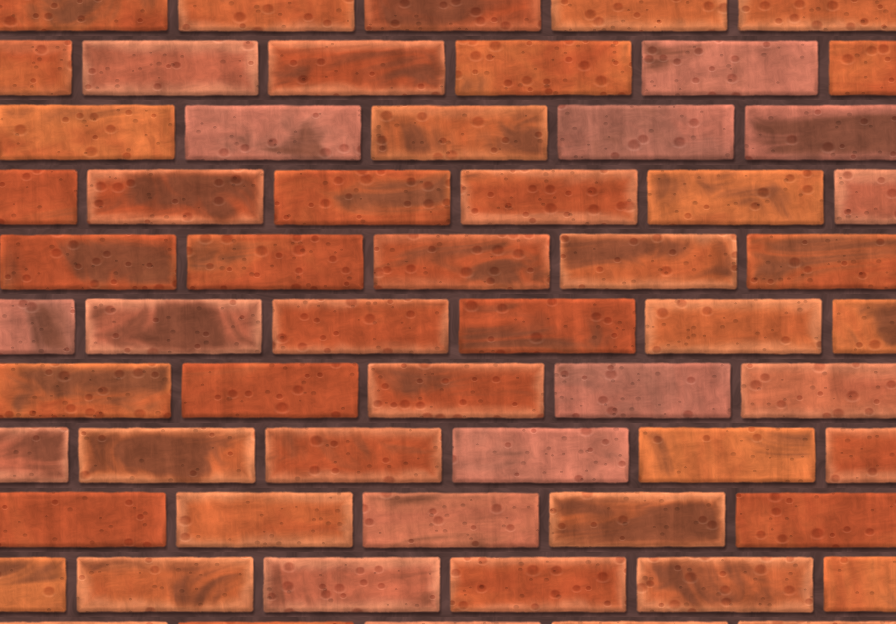
This texture is drawn by a Shadertoy shader. Its source:

```glsl
// Running-bond wall of fired clay bricks with dark recessed mortar.
// Each brick is a rounded box coloured from its own hash; layered sines give
// the kiln clouds and streaks, and cellular noise gives the dents and specks.

const vec2 REPEATS = vec2(4.8, 9.667);      // bricks across, rows down
const float TOP_CROP = 0.446;               // part of the top row cut away
const vec2 ROW_START = vec2(0.944, 0.412);  // first joint in even, odd rows
const float ROW_DRIFT = 0.03;               // slow sideways wander of the rows
const vec2 PITCH = vec2(2.885, 1.0);        // brick plus joint, in row heights
const vec2 HALF_BRICK = vec2(1.362, 0.424);
const float CORNER = 0.045;
const float EDGE_SOFTNESS = 0.022;
const float DENT_CELL = 0.27;
const float SPECK_CELL = 0.13;

const vec3 DEEP_RED = vec3(0.70, 0.31, 0.18);
const vec3 ORANGE = vec3(0.84, 0.45, 0.25);
const vec3 PALE = vec3(0.87, 0.54, 0.38);
const vec3 PINK = vec3(0.78, 0.46, 0.38);
const vec3 DUSTY = vec3(0.64, 0.40, 0.34);
const vec3 BURNT = vec3(0.44, 0.25, 0.18);
const vec3 MORTAR = vec3(0.34, 0.235, 0.215);
const vec3 MORTAR_SHADE = vec3(0.20, 0.125, 0.115);

vec4 hash4(vec2 p) {
    vec4 h = fract(p.xyxy * vec4(0.1031, 0.1030, 0.0973, 0.1099));
    h += dot(h, h.wzxy + 33.33);
    return fract((h.xxyz + h.yzzw) * h.zywx);
}

// Layered, bent sines; mostly within -0.6 .. 0.6
float waves(vec2 p) {
    float sum = 0.0, gain = 0.5;
    for (int i = 0; i < 4; i++) {
        p = mat2(0.8, 0.6, -0.6, 0.8) * p + 1.7;
        p += 0.7 * sin(p.yx * 1.3);
        sum += gain * sin(p.x) * cos(p.y);
        p *= 1.9;
        gain *= 0.6;
    }
    return sum;
}

float roundedBox(vec2 p, vec2 halfSize) {
    vec2 d = abs(p) - halfSize + CORNER;
    return length(max(d, 0.0)) + min(max(d.x, d.y), 0.0) - CORNER;
}

// Scattered hollows: x = depth, y = lit lower lip
vec2 hollows(vec2 p, float cellSize, float density) {
    p /= cellSize;
    vec2 base = floor(p), result = vec2(0.0);
    for (int y = -1; y <= 1; y++)
    for (int x = -1; x <= 1; x++) {
        vec2 cell = base + vec2(x, y);
        vec4 h = hash4(cell + 71.0);
        vec2 d = p - cell - 0.15 - 0.7 * h.xy;
        float radius = mix(0.16, 0.40, h.z);
        float r = length(d * vec2(0.9, 1.15)) / radius;
        float present = step(h.w, density);
        float depth = smoothstep(1.0, 0.5, r) * (0.6 + 0.4 * d.y / radius);
        float lip = smoothstep(0.35, 0.0, abs(r - 1.0)) * smoothstep(0.0, 1.0, -d.y / radius);
        result = max(result, present * vec2(depth, lip));
    }
    return result;
}

vec3 brickColor(vec2 q, vec2 id, float inset) {
    vec4 tone = hash4(id + 17.0), wear = hash4(id + 143.0);
    vec2 seed = 40.0 * wear.xy;
    float cloud = waves(q * vec2(1.3, 2.2) + seed);
    float mottle = waves(q * vec2(4.0, 5.5) + seed.yx);

    // Body colour: red to orange, with some pink and dusty bricks
    vec3 color = mix(DEEP_RED, ORANGE, smoothstep(0.1, 0.9, tone.x + 0.5 * cloud));
    vec3 rosy = mix(PINK, DUSTY, smoothstep(-0.2, 0.6, cloud + tone.z - 0.5));
    color = mix(color, rosy, 0.85 * smoothstep(0.72, 0.80, tone.y));

    // Pale rim around a darker, smoked heart
    float heart = smoothstep(0.03, 0.24, inset + 0.13 * cloud);
    float framed = smoothstep(0.40, 0.60, wear.z);
    color = mix(color, PALE, framed * (1.0 - heart) * 0.65);
    color = mix(color, DEEP_RED, framed * heart * 0.45);
    color = mix(color, BURNT, heart * 0.75 * smoothstep(0.0, 0.7, cloud + wear.w - 0.55));

    // Vertical streaks, mottling and fine grain
    float streak = waves(vec2(q.x * 6.0, q.y * 0.7) + seed);
    float grain = waves(q * 17.0 + seed);
    color *= 1.0 + 0.10 * streak + 0.12 * mottle + 0.07 * grain;

    // Dents and specks
    vec2 dent = hollows(q + seed, DENT_CELL, mix(0.12, 0.55, tone.w));
    vec2 speck = hollows(q + seed.yx, SPECK_CELL, 0.13);
    color *= 1.0 - vec3(0.20, 0.32, 0.34) * dent.x - 0.22 * speck.x;
    color += 0.05 * dent.y;

    // Worn arris: light from above, dark underside
    float arris = smoothstep(0.09, 0.02, inset);
    color *= 1.0 + arris * 0.16 * smoothstep(-0.1, 0.4, q.y);
    return color * (1.0 - arris * 0.22 * smoothstep(0.1, -0.4, q.y));
}

void mainImage(out vec4 fragColor, in vec2 fragCoord) {
    vec2 uv = fragCoord / iResolution.xy;
    vec2 wall = vec2(uv.x, 1.0 - uv.y) * REPEATS + vec2(0.0, TOP_CROP);

    // Brick address and centred local position, y up
    float row = floor(wall.y);
    wall.x -= mix(ROW_START.x, ROW_START.y, mod(row, 2.0));
    wall.x -= ROW_DRIFT * sin(0.628 * (row - 1.0));
    vec2 id = floor(wall);
    vec2 q = (wall - id - 0.5) * PITCH * vec2(1.0, -1.0);
    q += 0.012 * (hash4(id + 9.0).xy - 0.5);

    float rough = 0.012 * waves(q * 5.0 + id * 3.1);
    float dist = roundedBox(q, HALF_BRICK) + rough;
    float shadow = smoothstep(0.03, -0.04, roundedBox(q + vec2(-0.02, 0.05), HALF_BRICK));

    vec3 mortar = mix(MORTAR, MORTAR_SHADE, 0.85 * shadow);
    mortar *= 1.0 + 0.22 * waves(wall * PITCH * 6.0);

    float soft = max(EDGE_SOFTNESS, 0.75 * REPEATS.y / iResolution.y);
    float cover = smoothstep(soft, -soft, dist);
    fragColor = vec4(clamp(mix(mortar, brickColor(q, id, -dist), cover), 0.0, 1.0), 1.0);
}
```
